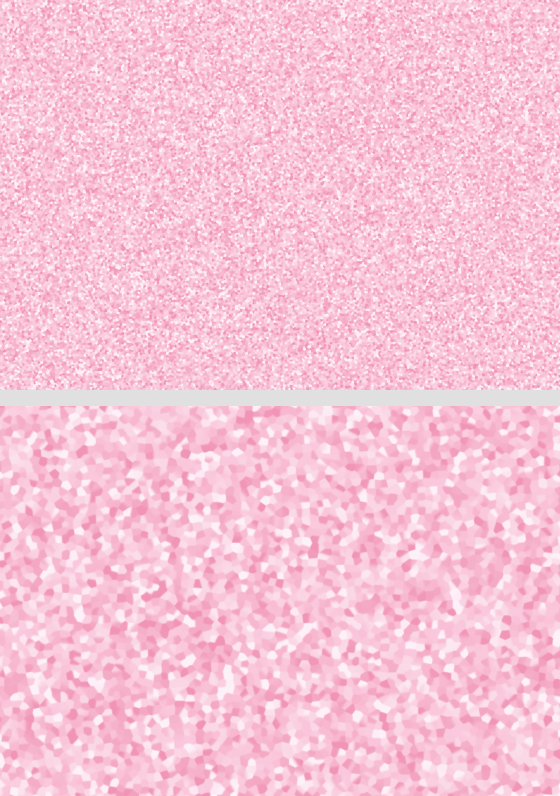
Top, the full canvas; bottom, a detail of the centre.
Write a WebGL 1 fragment shader that draws this texture.

```glsl
precision highp float;
// Fine pink glitter: a dense sheet of tiny soft-edged flakes in close tints.
// Flakes are jittered cells blended by distance; a hash picks each tint from a
// weighted ramp, and layered sines add a very faint drift of light.

uniform vec2 u_resolution;

#define FLAKES_PER_HEIGHT 164.0
#define JITTER 0.90
#define EDGE_SHARPNESS 11.0
#define CONTRAST 1.26
#define DRIFT 0.010
#define DEEP_ROSE vec3(0.95, 0.62, 0.74)
#define ROSE vec3(0.96, 0.68, 0.78)
#define PINK vec3(0.97, 0.73, 0.82)
#define SOFT_PINK vec3(0.98, 0.78, 0.86)
#define PALE_PINK vec3(0.98, 0.83, 0.89)
#define SPARKLE vec3(0.99, 0.91, 0.95)
#define MEAN_PINK vec3(0.976, 0.770, 0.850)

// Three independent random values for a cell
vec3 hash3(vec2 cell) {
  vec3 p = fract(cell.xyx * vec3(0.1031, 0.1030, 0.0973));
  p += dot(p, p.yxz + 33.33);
  return fract((p.xxy + p.yzz) * p.zyx);
}

// Ramp from deep rose to sparkle, spaced by each tint's share of the area
vec3 flakeTint(float rank) {
  vec3 tint = mix(DEEP_ROSE, ROSE, smoothstep(0.025, 0.12, rank));
  tint = mix(tint, PINK, smoothstep(0.12, 0.305, rank));
  tint = mix(tint, SOFT_PINK, smoothstep(0.305, 0.56, rank));
  tint = mix(tint, PALE_PINK, smoothstep(0.56, 0.805, rank));
  return mix(tint, SPARKLE, smoothstep(0.805, 0.955, rank));
}

// Broad, weak unevenness of the sheet
float lightDrift(vec2 p) {
  float broad = sin(p.x * 5.1 + 2.0 * sin(p.y * 3.7 + 0.6));
  float mid = sin(p.y * 11.0 - p.x * 7.0 + 1.7 * sin(p.x * 9.0));
  return 0.6 * broad + 0.4 * mid;
}

// Tints of the flakes around a point, the nearest one dominating
vec3 glitter(vec2 p) {
  vec2 grid = p * FLAKES_PER_HEIGHT;
  vec2 base = floor(grid);
  float drift = DRIFT * lightDrift(p);
  vec3 tintSum = vec3(0.0);
  float weightSum = 0.0;
  for (int j = -1; j <= 1; j++) {
    for (int i = -1; i <= 1; i++) {
      vec2 cell = base + vec2(float(i), float(j));
      vec3 seed = hash3(cell + 17.0);
      vec2 gap = cell + 0.5 + JITTER * (seed.xy - 0.5) - grid;
      float weight = exp(-EDGE_SHARPNESS * dot(gap, gap));
      tintSum += weight * flakeTint(seed.z + drift);
      weightSum += weight;
    }
  }
  return tintSum / weightSum;
}

void main() {
  // Average a 3 by 3 set of samples inside the pixel
  vec3 sum = vec3(0.0);
  for (int j = -1; j <= 1; j++) {
    for (int i = -1; i <= 1; i++) {
      vec2 offset = vec2(float(i), float(j)) / 3.0;
      sum += glitter((gl_FragCoord.xy + offset) / u_resolution.y);
    }
  }

  // Restore the contrast lost where flakes blend at their edges
  vec3 color = MEAN_PINK + (sum / 9.0 - MEAN_PINK) * CONTRAST;
  gl_FragColor = vec4(clamp(color, 0.0, 1.0), 1.0);
}
```
